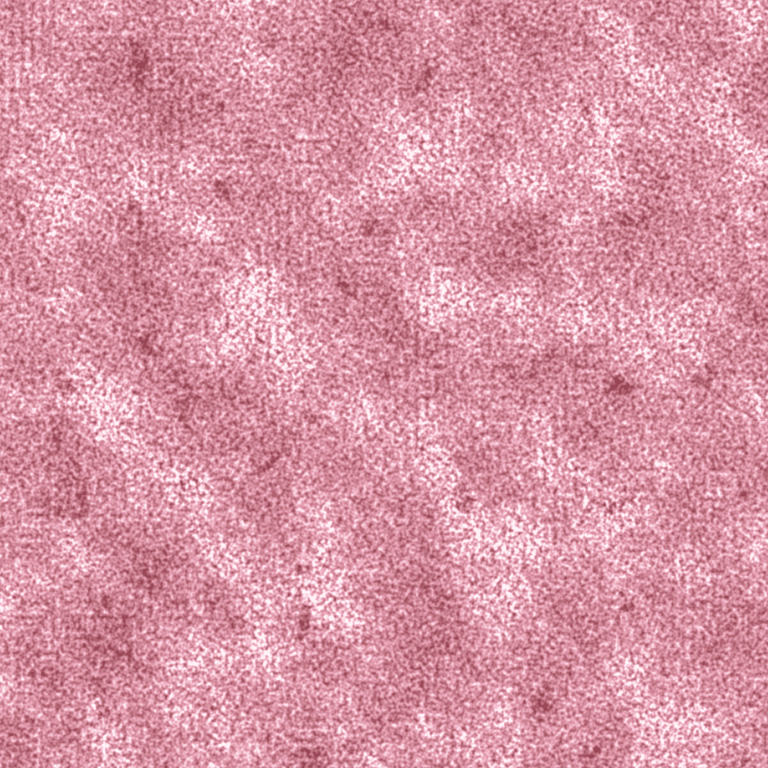
Reproduce this texture procedurally as a three.js fragment shader.

```glsl
// Mottled rose stone: a fine wormy grain over soft cloudy patches, with
// pale broken veins and a few dark pits. All layers are gradient noise,
// summed into one tone that is then coloured by a pink ramp.

varying vec2 vUv;

float hash(vec2 p) {
  return fract(sin(dot(p, vec2(127.1, 311.7))) * 43758.5453);
}

// Dot product of a random unit gradient with the offset from its cell corner
float corner(vec2 cell, vec2 offset) {
  float angle = 6.28318 * hash(cell);
  return dot(vec2(cos(angle), sin(angle)), offset);
}

float noise(vec2 p) {
  vec2 i = floor(p);
  vec2 f = fract(p);
  vec2 u = f * f * f * (f * (f * 6.0 - 15.0) + 10.0);
  vec2 e = vec2(1.0, 0.0);
  return mix(
    mix(corner(i, f), corner(i + e.xy, f - e.xy), u.x),
    mix(corner(i + e.yx, f - e.yx), corner(i + e.xx, f - e.xx), u.x), u.y);
}

// Octaves are turned against each other so that no lattice shows
float clouds(vec2 p) {
  mat2 turn = mat2(0.8, 0.6, -0.6, 0.8);
  float sum = 0.0;
  float weight = 1.0;
  for (int i = 0; i < 4; i++) {
    sum += weight * noise(p);
    p = turn * p * 2.1 + 17.3;
    weight *= 0.68;
  }
  return sum;
}

// Tone runs from about -2 (dark) to 2 (pale), centred on the middle pink
vec3 roseRamp(float tone) {
  vec3 c = mix(vec3(0.60, 0.28, 0.34), vec3(0.70, 0.39, 0.45), smoothstep(-2.7, -1.6, tone));
  c = mix(c, vec3(0.80, 0.51, 0.575), clamp((tone + 1.6) / 0.95, 0.0, 1.0));
  c = mix(c, vec3(0.88, 0.60, 0.67), clamp((tone + 0.65) / 0.8, 0.0, 1.0));
  c = mix(c, vec3(0.93, 0.69, 0.76), clamp((tone - 0.15) / 0.7, 0.0, 1.0));
  c = mix(c, vec3(0.98, 0.82, 0.87), clamp((tone - 0.85) / 0.8, 0.0, 1.0));
  return mix(c, vec3(1.0, 0.95, 0.97), clamp((tone - 1.65) / 0.9, 0.0, 1.0));
}

void main() {
  // Diagonal frame: patches and veins stretch from upper left to lower right
  vec2 p = vUv;
  vec2 diagonal = vec2(p.x - p.y, (p.x + p.y) * 1.35) * 0.7071;
  float patches = clouds(diagonal * 6.5 + 3.7);
  float pale = smoothstep(0.0, 0.6, patches);

  // Fine grain, stronger inside the pale patches
  mat2 tilt = mat2(0.87, 0.5, -0.5, 0.87);
  float grain = 3.1 * noise(p * 150.0 + 9.1) + 2.2 * noise(tilt * p * 235.0 + 41.0);
  grain += 0.8 * noise(tilt * p * 75.0 + 23.0);
  grain *= mix(0.92, 1.3, pale);

  // Pale veins: thin zero lines of a warped noise, broken up by a mask
  vec2 warp = vec2(noise(p * 38.0), noise(p * 38.0 + 50.0)) * 0.022;
  float line = abs(noise((diagonal + warp) * 17.0 + 61.0));
  float broken = smoothstep(0.05, 0.4, noise(p * 14.0 + 80.0) + 0.35 * patches);
  float veins = (1.0 - smoothstep(0.015, 0.09, line)) * broken;

  // Dark pits, small and ragged
  float pits = smoothstep(0.34, 0.62, noise((p + warp) * 19.0 + 33.0) + 0.3 * noise(p * 60.0));

  float tone = grain + 1.35 * patches + 0.25 * pale + 0.9 * veins - 1.5 * pits - 0.08;
  gl_FragColor = vec4(roseRamp(tone), 1.0);
}
```
